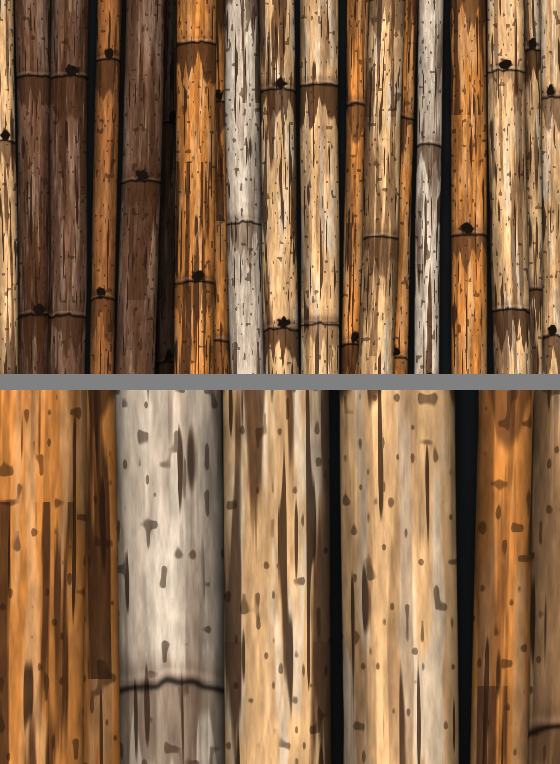
Top: the whole. Bottom: its middle third, enlarged.
Write a WebGL 1 fragment shader that draws this texture.

```glsl
precision highp float;
uniform vec2 u_resolution;

float hash(vec2 p) {
  vec3 q = fract(p.xyx * vec3(0.1031, 0.1030, 0.0973));
  q += dot(q, q.yzx + 33.33);
  return fract((q.x + q.y) * q.z);
}

float noise(vec2 p) {
  vec2 cell = floor(p), f = fract(p);
  f = f * f * (3.0 - 2.0 * f);
  return mix(mix(hash(cell), hash(cell + vec2(1.0, 0.0)), f.x),
             mix(hash(cell + vec2(0.0, 1.0)), hash(cell + 1.0), f.x), f.y);
}

float fbm(vec2 p) {
  float sum = 0.0, amp = 0.53;
  for (int o = 0; o < 4; o++) {
    sum += amp * noise(p);
    p = p * 2.03 + 17.3;
    amp *= 0.5;
  }
  return sum;
}

float same(float a, float b) {
  return 1.0 - step(0.5, abs(a - b));
}

// 1 for the thin canes that stand behind the others
float thinCane(float i) {
  float t = max(same(mod(i, 7.0), 0.0), same(abs(mod(i, 8.0) - 4.0), 1.0));
  return max(t, step(16.5, i));
}

// q: offset from the axis and height; s: -1..1 across the cane
vec3 caneColor(float i, vec2 q, float s) {
  vec3 umber = vec3(0.25, 0.15, 0.09);
  vec3 bone = vec3(0.88, 0.81, 0.72);
  float weathered = step(0.5, i) * step(i, 5.5);
  float orange = max(same(mod(i, 4.0), 3.0), same(mod(i, 7.0), 6.0));
  float grey = same(mod(i, 6.0), 2.0);

  // segments between nodes; d is the height above the nearest node
  float along = q.y / 0.64 + hash(vec2(i, 3.7));
  float segment = floor(along + 0.5);
  float d = (fract(along) - 0.5) * 0.64;
  float wear = hash(vec2(i + 5.0, floor(along)));
  vec2 g = q + vec2(i * 3.17, i * 1.73);

  vec3 c = mix(vec3(0.85, 0.67, 0.47), vec3(0.80, 0.51, 0.25), orange);
  c = mix(c, vec3(0.79, 0.71, 0.62), grey);
  c = mix(c, mix(vec3(0.40, 0.28, 0.21), vec3(0.56, 0.35, 0.19), orange), weathered);
  c *= 0.66 + 0.68 * fbm(g * vec2(60.0, 5.0));

  // pale flakes, brown streaks, fine grain and specks
  float flake = smoothstep(0.52, 0.66, fbm(g * vec2(75.0, 6.0) + 40.0));
  c = mix(c, bone, flake * (0.62 - 0.42 * weathered) * (1.0 - 0.6 * orange));
  float streak = smoothstep(0.50, 0.64, fbm(g * vec2(85.0, 3.5) + 90.0));
  c = mix(c, umber, streak * mix(0.25, 0.85, wear));
  c *= 0.80 + 0.40 * fbm(g * vec2(230.0, 45.0));
  float crack = smoothstep(0.78, 0.88, noise(g * vec2(190.0, 9.0) + 7.0));
  float speck = smoothstep(0.80, 0.90, noise(g * vec2(150.0, 75.0)));
  c = mix(c, umber * 0.6, max(crack * 0.75, speck * 0.5));

  // ragged stain and ridge at the node
  float reach = 0.015 + 0.11 * noise(vec2(g.x * 120.0, segment * 7.0));
  float stain = smoothstep(-reach - 0.008, -reach + 0.008, d)
              * (1.0 - smoothstep(-0.01, 0.035, d));
  c = mix(c, umber, stain * mix(0.35, 0.8, hash(vec2(segment, i))));
  float ridge = d + 0.008 * s * s + 0.006 * (noise(g * 90.0) - 0.5);
  c *= 1.0 - 0.65 * exp(-pow(ridge / 0.0035, 2.0));
  c += 0.10 * exp(-pow((ridge - 0.009) / 0.004, 2.0));

  // branch scar on some nodes
  float scar = length(vec2(s * 0.05 - 0.02 * (wear - 0.5), d - 0.015) / vec2(0.022, 0.018));
  scar += 0.5 * (noise(g * 130.0) - 0.5);
  c = mix(c, vec3(0.10, 0.07, 0.05),
          (1.0 - smoothstep(0.6, 1.0, scar)) * step(0.7, hash(vec2(i, segment + 9.0))));

  // deep shade on the hidden cane, then rounding
  c *= 1.0 - 0.65 * same(i, 5.0);
  return c * mix(0.28, 1.10, sqrt(max(1.0 - s * s, 0.0)));
}

void main() {
  vec2 p = gl_FragCoord.xy / u_resolution * vec2(1.5, 1.0);
  float pixel = 1.0 / u_resolution.y;
  vec3 color = vec3(0.075, 0.08, 0.085) + 0.04 * fbm(p * vec2(40.0, 8.0));

  // nineteen canes, thin ones first
  for (int k = 0; k < 38; k++) {
    float i = mod(float(k), 19.0);
    float thin = thinCane(i);
    if (same(thin, step(float(k), 18.5)) < 0.5) continue;

    // uneven spacing, lean and slight bends
    float drift = 0.04 * i - 0.2
      - mix(0.1, 0.33, min(i / 3.0, 1.0)) * cos(6.2832 * i * (0.0967 + 0.00354 * i));
    float lean = 0.004 + 0.023 * cos(0.757 * (i - 4.0));
    float axis = (i + 0.5 + drift) * 1.5 / 19.0 + lean * (p.y - 0.5);
    axis += 0.005 * (noise(vec2(p.y * 3.0, i * 5.0)) - 0.5);
    float radius = mix(0.051, 0.032, thin) * (0.93 + 0.14 * hash(vec2(i, 8.0)));
    float x = p.x - axis;
    float edge = abs(x) - radius;

    color *= 1.0 - 0.5 * exp(-max(edge, 0.0) * 110.0);
    if (edge < pixel) {
      vec3 cane = caneColor(i, vec2(x, p.y), clamp(x / radius, -1.0, 1.0));
      color = mix(color, cane, 1.0 - smoothstep(-pixel, pixel, edge));
    }
  }
  gl_FragColor = vec4(clamp(color, 0.0, 1.0), 1.0);
}
```
